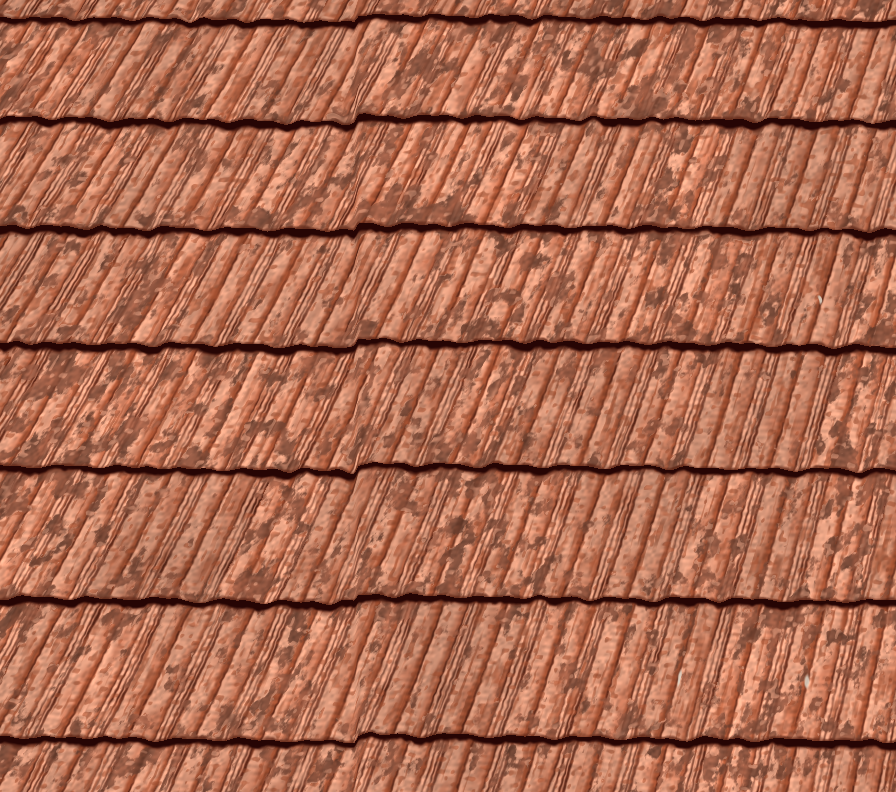
Give the GLSL for this texture, as a Shadertoy shader.

```glsl
// Weathered clay roof: overlapping rows of ribbed tiles under mild perspective.
// Row edges follow a quadratic; each row has its own tile width, lean and offset.
// Layered value noise adds stains, streaks and grain; a few tiles carry pale spots.

const vec3 CLAY   = vec3(0.79, 0.48, 0.36);
const vec3 PALE   = vec3(0.90, 0.63, 0.51);
const vec3 RUST   = vec3(0.62, 0.30, 0.18);
const vec3 STAIN  = vec3(0.53, 0.31, 0.23);
const vec3 GROOVE = vec3(0.36, 0.14, 0.08);
const vec3 SHADOW = vec3(0.15, 0.02, 0.015);
const vec3 SPOT   = vec3(0.88, 0.84, 0.78);

const float ROW_START = 0.0215;   // top edge of row 0, measured downwards
const float ROW_STEP  = 0.1223;   // height of the first row
const float ROW_GROW  = 0.00486;  // growth of the rows towards the viewer
const float SEAM_X    = 0.45;     // where the two halves of the roof meet

float hash(vec2 p) {
    return fract(sin(dot(p, vec2(127.1, 311.7))) * 43758.5453);
}

float noise(vec2 p) {
    vec2 i = floor(p), f = fract(p);
    f = f * f * (3.0 - 2.0 * f);
    return mix(mix(hash(i), hash(i + vec2(1, 0)), f.x),
               mix(hash(i + vec2(0, 1)), hash(i + vec2(1, 1)), f.x), f.y);
}

float fbm(vec2 p) {
    float sum = 0.0, amp = 0.53;
    for (int i = 0; i < 4; i++) {
        sum += amp * noise(p);
        p = p * 2.1 + 17.3;
        amp *= 0.5;
    }
    return sum;
}

float rowEdge(float n) { return ROW_START + n * (ROW_STEP + ROW_GROW * n); }

float rowAt(float y) {
    float root = sqrt(ROW_STEP * ROW_STEP + 4.0 * ROW_GROW * (y - ROW_START));
    return (root - ROW_STEP) / (2.0 * ROW_GROW);
}

float tileWidth(float row) { return 0.074 + 0.002 * row; }

// Tile coordinate across a row, for a height "up" above its lower edge
float tileCoord(float x, float up, float row) {
    float lean = 0.66 - 0.30 * x - 0.022 * row;
    return (x - lean * up) / tileWidth(row) + hash(vec2(row, 4.7));
}

// Soft line at position c of a repeating unit interval
float stripe(float f, float c, float halfWidth, float soft) {
    float d = abs(fract(f - c + 0.5) - 0.5);
    return 1.0 - smoothstep(halfWidth - soft, halfWidth + soft, d);
}

// Each half of the roof sags a little, with a step at the seam
float sag(float x, float soft) {
    float left = 0.013 * x;
    float right = 0.012 * (x - SEAM_X) - 0.003;
    return mix(left, right, smoothstep(-soft, soft, x - SEAM_X));
}

// Two flat pans, a rib between them and a ridged interlock at the side
vec3 tileRelief(float f, float soft, float wear) {
    float pan = fract(f / 0.38);
    vec3 col = mix(PALE, CLAY, smoothstep(0.25, 1.0, pan + 0.8 * (wear - 0.5)));
    col = mix(col, RUST, 0.9 * stripe(f, 0.345, 0.045, soft + 0.02));
    col = mix(col, GROOVE, (0.5 + 0.5 * wear) * stripe(f, 0.38, 0.017, soft));
    col = mix(col, PALE * 1.06, 0.9 * stripe(f, 0.43, 0.022, soft));
    col = mix(col, RUST, 0.6 * stripe(f, 0.73, 0.03, soft + 0.01));
    for (float i = 0.0; i < 3.0; i++) {
        float c = 0.76 + 0.085 * i;
        col = mix(col, GROOVE, (0.25 + 0.75 * wear) * stripe(f, c, 0.017, soft));
        col = mix(col, PALE * 1.08, (1.1 - 0.6 * wear) * stripe(f, c + 0.045, 0.021, soft));
    }
    return mix(col, GROOVE, (0.6 + 0.4 * wear) * stripe(f, 0.99, 0.024, soft));
}

void mainImage(out vec4 fragColor, in vec2 fragCoord) {
    float px = 1.0 / iResolution.y;
    float x = fragCoord.x * px;
    float y = 1.0 - fragCoord.y * px - sag(x, 0.004);

    // Scalloped row edges, fading out towards the middle of each row
    float rows = rowAt(y);
    float edge = floor(rows + 0.5);
    float phase = tileCoord(x, 0.0, edge - 1.0);
    float bump = sin(6.2832 * phase) + 0.9 * sin(12.5664 * phase + 1.0)
               + 2.2 * (noise(vec2(phase * 5.0, edge * 7.0)) - 0.5);
    y += 0.0015 * bump * (1.0 - 2.0 * abs(rows - edge));

    // Position inside the row and the tile
    float row = floor(rowAt(y));
    float down = y - rowEdge(row);
    float up = rowEdge(row + 1.0) - y;
    float v = up / (up + down);
    float rough = noise(vec2(x * 160.0, y * 160.0)) - 0.5;
    float u = tileCoord(x, up, row) + 0.022 * rough;
    vec2 tile = vec2(floor(u), row);
    float f = fract(u);
    float tone = hash(tile + 3.1);
    vec2 clay = vec2(u * tileWidth(row), up) + vec2(0.0, row * 3.7);

    // Clay relief with streaks along the slope
    float streak = noise(clay * vec2(240.0, 26.0));
    float wear = noise(clay * vec2(85.0, 38.0) + 9.0);
    vec3 col = tileRelief(f, 0.01 + 0.6 * px / tileWidth(row), wear);
    col = mix(col, RUST, 0.6 * smoothstep(0.6, 0.95, streak));
    col *= 0.91 + 0.13 * tone + 0.10 * (noise(vec2(x, y) * 7.0) - 0.4);

    // Broken stains gather at the upper and lower ends of the tiles
    float ends = pow(abs(2.0 * v - 1.0), 2.0);
    float blot = fbm(clay * vec2(68.0, 46.0)) + 0.13 * ends + 0.16 * (tone - 0.5);
    float stain = smoothstep(0.55, 0.69, blot);
    col = mix(col, STAIN * (0.72 + 0.5 * wear), 0.85 * stain);
    float crust = smoothstep(0.62, 0.85, noise(clay * vec2(170.0, 130.0)));
    col = mix(col, mix(RUST, PALE, smoothstep(0.2, 0.7, stain)), 0.55 * crust);
    col *= 0.88 + 0.24 * noise(clay * 230.0);

    // Rare pale spots
    vec2 spotPos = vec2(f - 0.35, (v - 0.4) * 1.6) + 0.3 * (wear - 0.5);
    float spot = 1.0 - smoothstep(0.04, 0.10, length(spotPos));
    col = mix(col, SPOT, 0.85 * spot * step(0.965, hash(tile + 8.6)));

    // Worn lower lip and an uneven shadow cast on the row below
    float blob = noise(vec2(phase * 3.0, row * 5.0));
    float thick = 0.0035 + 0.0055 * blob + 0.003 * rough;
    col = mix(col, GROOVE, 0.75 * (1.0 - smoothstep(0.0, 0.005, up + 0.004 * rough)));
    col = mix(col, GROOVE, 0.75 * (1.0 - smoothstep(thick, thick + 0.007, down)));
    col = mix(col, SHADOW, 1.0 - smoothstep(thick - 0.001, thick + 0.0035, down));

    fragColor = vec4(clamp(col, 0.0, 1.0), 1.0);
}
```
